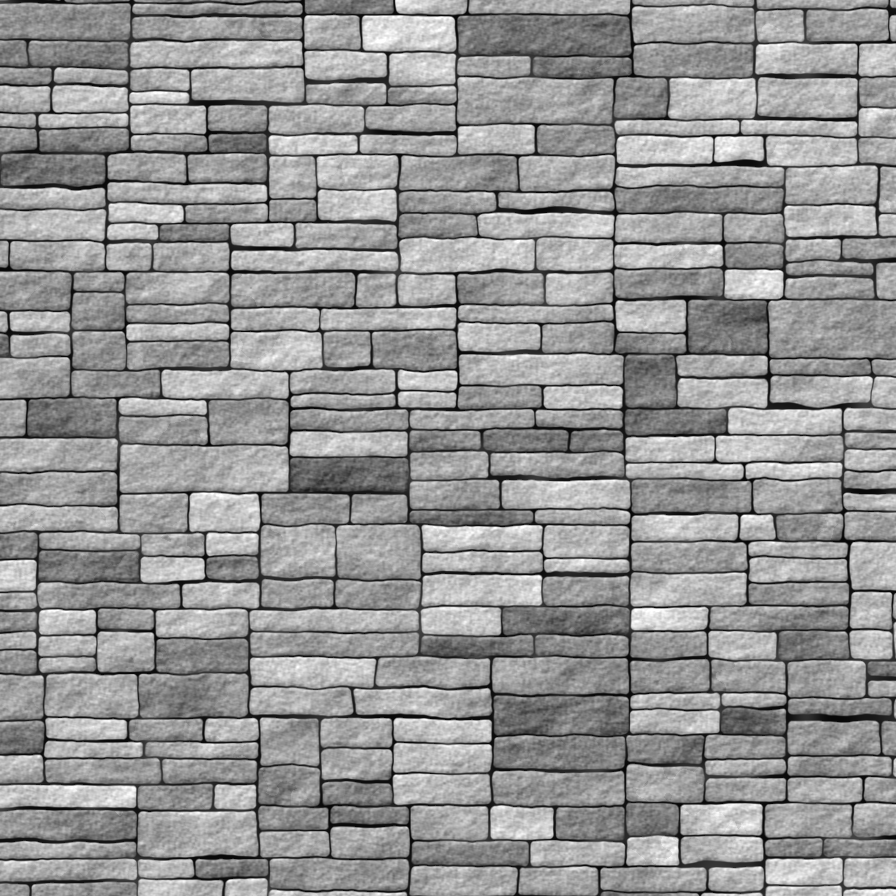
This texture is drawn by a WebGL 2 fragment shader. Its source:

```glsl
#version 300 es
precision highp float;
// Dry-stacked ledge stone wall in greys. An interlocking lattice of random
// rectangles is cut again into long, thin stones; each gets its own tone,
// chipped facets, side-lit grain, a lit top edge and a dark joint below.
#define GRID vec2(5.0, 14.0)   // lattice blocks across and up
#define STONE_W vec2(0.11, 0.23)   // width limits before a cut
#define STONE_H vec2(0.040, 0.078) // height limits before a cut
#define JOINT 0.0011           // inset of a stone's sides
#define ROUNDING 0.0045        // corner radius
#define WOBBLE 0.0034          // unevenness of the edges
#define RELIEF 1.15            // strength of the lit grain
#define SPECKLE 0.13           // strength of the fine grain
#define DARK_SHARE 0.17        // share of dark stones

uniform vec2 u_resolution;
out vec4 outColor;

vec3 hash(vec2 p) {
    vec3 q = fract(p.xyx * vec3(0.1031, 0.1030, 0.0973));
    q += dot(q, q.yxz + 33.33);
    return fract((q.xxy + q.yzz) * q.zyx);
}

float noise(vec2 p) {
    vec2 i = floor(p), f = p - i;
    f = f * f * (3.0 - 2.0 * f);
    return mix(mix(hash(i).x, hash(i + vec2(1, 0)).x, f.x),
               mix(hash(i + vec2(0, 1)).x, hash(i + 1.0).x, f.x), f.y);
}

float grain(vec2 p) {
    float sum = 0.0, amp = 0.5;
    for (int i = 0; i < 5; i++) {
        sum += amp * noise(p);
        p = mat2(1.6, 1.2, -1.2, 1.6) * p + 7.3;
        amp *= 0.55;
    }
    return sum;
}

// Cellular noise: random value of the nearest feature point
float facet(vec2 p) {
    vec2 cell = floor(p);
    float nearest = 9.0, value = 0.0;
    for (int y = -1; y <= 1; y++)
    for (int x = -1; x <= 1; x++) {
        vec2 c = cell + vec2(x, y);
        vec3 r = hash(c + 50.0);
        float d = length(c + r.xy - p);
        if (d < nearest) { nearest = d; value = r.z; }
    }
    return value;
}

// Every lattice cell holds one line, upright or level in checker order
bool isUpright(vec2 cell) { return mod(cell.x + cell.y, 2.0) < 0.5; }
vec2 linePoint(vec2 cell) { return cell + mix(0.2, 0.8, hash(cell + 20.0).x); }

// The lattice corner whose surrounding lines enclose g
vec2 blockCorner(vec2 g) {
    vec2 c = floor(g), side = step(linePoint(c), g);
    if (isUpright(c)) {
        vec2 n = c + vec2(side.x * 2.0 - 1.0, 0.0);
        return c + vec2(side.x, step(linePoint(n).y, g.y));
    }
    vec2 n = c + vec2(0.0, side.y * 2.0 - 1.0);
    return c + vec2(step(linePoint(n).x, g.x), side.y);
}

// Finds the stone under p: its lower and upper corners and a random key
void findStone(vec2 p, out vec2 lo, out vec2 hi, out vec2 key) {
    key = blockCorner(p * GRID);
    vec2 ll = linePoint(key - 1.0), ur = linePoint(key);
    vec2 lr = linePoint(key - vec2(0, 1)), ul = linePoint(key - vec2(1, 0));
    bool upright = isUpright(key);
    lo = (upright ? vec2(ll.x, lr.y) : vec2(ul.x, ll.y)) / GRID;
    hi = (upright ? vec2(ur.x, ul.y) : vec2(lr.x, ur.y)) / GRID;
    for (int i = 0; i < 4; i++) {
        vec3 r = hash(key + 3.7);
        vec2 size = hi - lo;
        bool wide = size.x > mix(STONE_W.x, STONE_W.y, r.y);
        bool tall = size.y > mix(STONE_H.x, STONE_H.y, r.x * r.x);
        if (!wide && !tall) break;
        vec2 axis = wide && (!tall || r.z < 0.35) ? vec2(1, 0) : vec2(0, 1);
        vec2 at = mix(lo, hi, mix(0.34, 0.66, fract(r.z * 17.0)));
        float upper = step(dot(at, axis), dot(p, axis));
        if (upper > 0.5) lo = mix(lo, at, axis); else hi = mix(hi, at, axis);
        key += r.xy * 37.0 + 11.0 * upper + 5.0;
    }
}

void main() {
    float scale = min(u_resolution.x, u_resolution.y);
    vec2 uv = gl_FragCoord.xy / scale;
    vec2 p = uv + WOBBLE * (vec2(noise(uv * 38.0), noise(uv * 34.0 + 90.0)) - 0.5)
                + 0.3 * WOBBLE * (vec2(noise(uv * 160.0), noise(uv * 150.0 + 40.0)) - 0.5);
    vec2 lo, hi, key;
    findStone(p, lo, hi, key);
    vec3 r = hash(key + 61.0), s = hash(key + 143.0);

    // Distance inward from the edges, with an uneven, deeper joint below
    float below = p.y - lo.y - 0.0013 - 0.007 * pow(r.z, 5.0) * noise(uv * 24.0);
    float above = hi.y - p.y - 0.0007;
    float beside = min(p.x - lo.x, hi.x - p.x) - JOINT * (0.5 + noise(uv * 45.0));
    vec2 inset = max(ROUNDING - vec2(beside, min(below, above)), 0.0);
    float depth = ROUNDING - length(inset);
    float soft = max(0.0012, 0.8 / scale);
    float stone = smoothstep(-soft, soft, depth);

    // Stone face: own tone, chips, grain lit from the upper left
    vec2 q = uv + s.xy * 7.0;
    float tone = mix(0.57, 0.79, r.x) * (r.y < DARK_SHARE ? 0.72 : 1.0);
    vec2 warp = vec2(noise(q * 60.0), noise(q * 60.0 + 30.0));
    tone += 0.09 * s.z * (facet(q * vec2(20.0, 34.0) + warp) - 0.5);
    tone += 0.16 * (noise(q * vec2(14.0, 26.0)) - 0.5);
    vec2 grainAt = q * vec2(26.0, 38.0);
    tone += RELIEF * (grain(grainAt) - grain(grainAt + vec2(-0.05, 0.08)));
    tone += SPECKLE * (noise(q * 330.0) - 0.5);

    // Bevel: bright upper lip, shaded foot and ends
    tone += 0.10 * (1.0 - smoothstep(0.001, 0.005, above));
    tone -= 0.12 * (1.0 - smoothstep(0.0, 0.007, below));
    tone -= 0.06 * (1.0 - smoothstep(0.0, 0.004, beside));

    float joint = mix(0.03, 0.26, pow(noise(uv * 30.0 + 15.0), 2.0));
    outColor = vec4(vec3(clamp(mix(joint, tone, stone), 0.0, 1.0)), 1.0);
}
```
